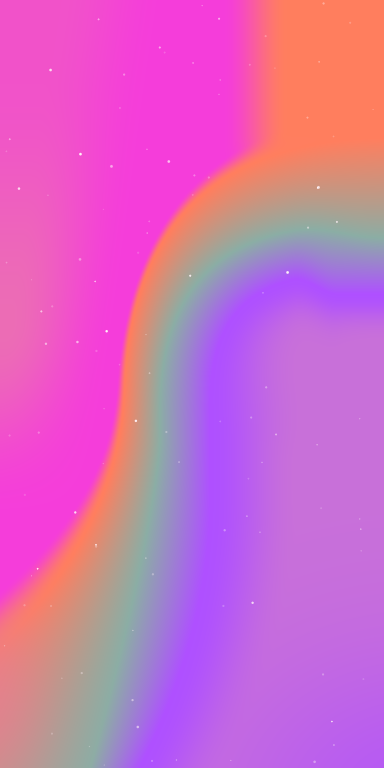
This background is drawn by a Shadertoy shader. Its source:

```glsl
// A soft holographic gradient: nested arch-shaped contours sweep from the lower
// left to the right edge, and colours are blended between neighbouring contours.
// Faint pink and violet glows tint the flat areas; tiny specks are scattered on top.

const vec3 MAGENTA = vec3(0.960, 0.240, 0.855);
const vec3 PINK    = vec3(0.925, 0.425, 0.710);
const vec3 ROSE    = vec3(0.900, 0.490, 0.590);
const vec3 ORANGE  = vec3(1.000, 0.495, 0.370);
const vec3 TEAL    = vec3(0.545, 0.680, 0.645);
const vec3 VIOLET  = vec3(0.685, 0.315, 1.000);
const vec3 ORCHID  = vec3(0.785, 0.440, 0.850);

float smoothMin(float a, float b, float k) {
    float h = max(1.0 - abs(a - b) / k, 0.0);
    return min(a, b) - h * h * k * 0.25;
}

// Positive inside an arch: a left wall that curves away below bendY,
// and a roof, joined by a corner of the given roundness.
float arch(vec2 p, float wall, float bend, float bendY, float power,
           float roof, float roundness) {
    float left = wall - bend * pow(max(bendY - p.y, 0.0), power);
    return smoothMin(p.x - left, roof - p.y, roundness);
}

// Blend position between an outer and an inner contour.
float between(float outer, float inner) {
    return clamp(outer / max(outer - inner, 1e-4), 0.0, 1.0);
}

float glow(vec2 p, vec2 center, vec2 size) {
    vec2 q = (p - center) / size;
    return exp(-dot(q, q));
}

vec3 hash3(vec2 cell) {
    vec3 q = fract(cell.xyx * vec3(0.1031, 0.1030, 0.0973));
    q += dot(q, q.yxz + 33.33);
    return fract((q.xxy + q.yzz) * q.zyx);
}

// One possible round speck in each grid cell.
float specks(vec2 p, float cells, float density, float radius) {
    vec2 cell = floor(p * cells);
    vec3 rnd = hash3(cell + cells);
    vec2 center = (cell + 0.2 + 0.6 * rnd.xy) / cells;
    float size = radius * (0.6 + 0.4 * rnd.x);
    float dot1 = 1.0 - smoothstep(size * 0.3, size, length(p - center));
    return dot1 * step(rnd.z, density) * (0.4 + 0.6 * rnd.y);
}

void mainImage(out vec4 fragColor, in vec2 fragCoord) {
    // x spans 0..1 and y spans 0..2
    vec2 p = fragCoord / iResolution.xy * vec2(1.0, 2.0);

    // Contours from the outermost to the innermost
    float tealRoof = mix(1.41, 1.38, smoothstep(0.76, 1.0, p.x));
    float violetRoof = mix(1.285, 1.235, smoothstep(0.76, 0.88, p.x));
    float magentaEdge = arch(p, 0.300, 1.030, 1.00, 2.0, 1.74, 0.85);
    float orangeLine  = arch(p, 0.325, 0.680, 1.00, 2.0, 1.64, 0.70);
    float tealLine    = arch(p, 0.417, 0.224, 0.85, 1.3, tealRoof, 0.48);
    float violetLine  = arch(p, 0.547, 0.357, 0.72, 2.0, violetRoof, 0.33);

    // Magenta field with a pink haze along the left side
    float hazeEdge = p.x - 0.15 * (p.y - 1.15);
    float haze = 1.0 - smoothstep(0.02, 0.30, hazeEdge);
    haze *= smoothstep(0.65, 1.15, p.y) * mix(1.0, 0.45, smoothstep(1.15, 1.8, p.y));
    vec3 color = mix(MAGENTA, PINK, haze);

    // Orange rim merged with the upper right block
    float rim = smoothstep(0.0, 1.0, between(magentaEdge, orangeLine));
    float block = smoothstep(0.58, 0.75, p.x) * smoothstep(1.45, 1.65, p.y);
    color = mix(color, ORANGE, 1.0 - (1.0 - rim) * (1.0 - block));

    // Teal and violet bands
    color = mix(color, TEAL, between(orangeLine, tealLine));
    color = mix(color, ROSE, 0.7 * rim * glow(p, vec2(-0.03, 0.18), vec2(0.16, 0.28)));
    color = mix(color, VIOLET, between(tealLine, violetLine));

    // Orchid interior, fading to violet in the lower right corner
    float fade = mix(0.23, 0.11, smoothstep(0.85, 1.2, p.y));
    vec3 interior = mix(ORCHID, VIOLET, 0.75 * glow(p, vec2(1.1, -0.1), vec2(0.5, 0.4)));
    color = mix(color, interior, smoothstep(0.0, fade, violetLine));

    // Scattered specks: a few bright ones and a fine dust
    float dust = specks(p, 13.0, 0.09, 0.0055) + 0.4 * specks(p, 27.0, 0.06, 0.0045);
    color = mix(color, vec3(1.0, 0.95, 0.97), min(dust, 1.0));

    fragColor = vec4(color, 1.0);
}
```
